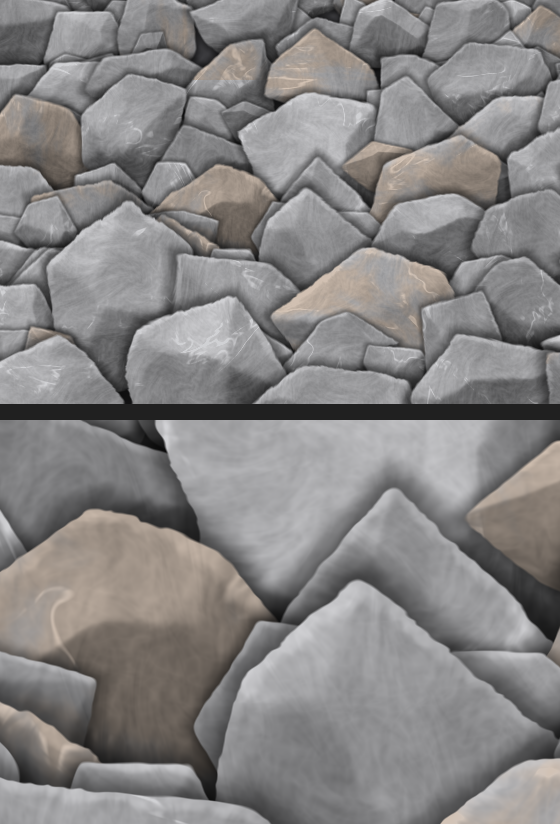
Top: the whole. Bottom: its middle third, enlarged.
Give the GLSL for this texture, as a WebGL 2 fragment shader.

```glsl
#version 300 es
precision highp float;
// Pile of angular grey boulders, growing larger toward the viewer, with dark crevices.
uniform vec2 u_resolution;
out vec4 outColor;

const float TAU = 6.2831853;
const int LAYERS = 16;
const int SIDES = 6;
const float FACET_SHARPNESS = 36.0;
const float CORNER_SHARPNESS = 32.0;
const vec3 LIGHT = vec3(-0.30, 0.80, 0.51);
const vec3 CREVICE = vec3(0.20, 0.20, 0.21);

float hash(vec2 p) {
    vec3 q = fract(p.xyx * vec3(0.1031, 0.1030, 0.0973));
    q += dot(q, q.yzx + 33.33);
    return fract((q.x + q.y) * q.z);
}

// Layered, folded sines: roughly -1 to 1.
float turbulence(vec2 p) {
    float sum = 0.0, amp = 0.45;
    for (int i = 0; i < 6; i++) {
        p = mat2(0.8, 0.6, -0.6, 0.8) * p * 1.85 + 1.7;
        p += 0.7 * sin(p.yx * 0.7 + 0.4);
        sum += amp * sin(p.x + 1.2 * sin(p.y));
        amp *= 0.7;
    }
    return sum;
}

// Cellular noise: distance to the nearest scattered point.
float cellular(vec2 p) {
    vec2 cell = floor(p);
    float nearest = 2.0;
    for (int y = -1; y <= 1; y++)
    for (int x = -1; x <= 1; x++) {
        vec2 c = cell + vec2(x, y);
        vec2 point = c + vec2(hash(c + 3.0), hash(c + 71.0));
        nearest = min(nearest, distance(p, point));
    }
    return nearest;
}

// Faceted convex stone: xyz = surface normal, w = signed outline distance.
vec4 facetedStone(vec2 q, vec2 id) {
    vec2 tilt = 1.2 * (vec2(hash(id + 5.1), hash(id + 9.7)) - 0.5);
    float weight = exp(-FACET_SHARPNESS * (0.5 + dot(tilt, q))), outline = 0.0;
    vec3 normal = weight * normalize(vec3(-tilt, 1.0));
    float turn = hash(id + 2.3);
    for (int k = 0; k < SIDES; k++) {
        vec2 key = id + float(k) * 17.3;
        float angle = TAU * (float(k) + turn + 0.7 * hash(key)) / float(SIDES);
        vec2 dir = vec2(cos(angle), sin(angle));
        float side = dot(dir, q) - mix(0.72, 1.06, hash(key + 31.0));
        float slope = mix(0.4, 1.9, hash(key + 57.0));
        float w = exp(clamp(FACET_SHARPNESS * side * slope, -80.0, 40.0));
        normal += w * normalize(vec3(dir * slope, 1.0));
        weight += w;
        outline += exp(min(CORNER_SHARPNESS * side, 60.0));
    }
    return vec4(normalize(normal / weight), log(outline) / CORNER_SHARPNESS);
}

// Weathered surface: facet light, bumps, pale veins, grain and rust stains.
vec3 stoneColor(vec3 normal, vec2 p, vec2 q, vec2 id, float edge, float grain, float height) {
    vec2 uv = p * 10.0 + 40.0 * vec2(hash(id + 13.0), hash(id + 19.0));
    float rough = turbulence(uv);
    float relief = rough - turbulence(uv + vec2(-0.04, 0.08));
    float stain = turbulence(uv * 0.35 + 8.0);
    float light = 0.385 + 0.28 * dot(normal, LIGHT);
    light += 0.12 * (hash(id + 23.0) - 0.5);
    light += 0.045 * rough + 0.045 * relief + 0.05 * stain;
    light += 0.035 * (grain - 0.45);
    float vein = 1.0 - smoothstep(0.0, 0.09, abs(stain - 0.2));
    light += 0.13 * vein * smoothstep(-0.1, 0.6, rough);
    light += 0.09 * smoothstep(-0.08, -0.02, edge + 0.03 * rough) * smoothstep(0.1, 0.6, q.y);
    light *= mix(0.66, 1.0, smoothstep(-0.95, -0.2, q.y + 0.2 * rough));
    float rusty = step(hash(id + 47.0), 0.03 + 0.2 * height);
    float rust = rusty * smoothstep(-0.4, 0.6, stain + 0.4 * rough);
    vec3 tint = mix(vec3(0.997, 0.998, 1.012), vec3(1.0, 0.92, 0.85), rust);
    return clamp(light, 0.15, 0.82) * tint;
}

void main() {
    vec2 p = gl_FragCoord.xy / u_resolution.y;
    float pixel = 1.3 / u_resolution.y;
    vec2 chip = vec2(turbulence(p * 6.0), turbulence(p * 6.0 + 21.0));
    float grain = cellular(p * 110.0 + 1.5 * chip);
    vec3 color = CREVICE * (1.0 + 0.3 * chip.x);

    // Back to front: rows of rubble alternate with rows of boulders.
    for (int i = 0; i < LAYERS; i++) {
        float t = float(i / 2) / 7.0;
        bool rubble = i % 2 == 0;
        float boulder = mix(0.105, 0.215, t);
        float size = boulder * (rubble ? 0.5 : 1.0);
        float rowY = 1.0 - 0.78 * t - 0.25 * t * t + (rubble ? 0.5 * boulder : 0.0);
        if (abs(p.y - rowY) > 2.0 * size) continue;
        float pitch = 1.58 * size, shift = hash(vec2(i, 91.0));
        float column = floor(p.x / pitch + shift);
        for (int j = -1; j <= 1; j++) {
            vec2 id = vec2(column + float(j) + 50.0, float(i) * 7.0 + 11.0);
            if (rubble && hash(id + 83.0) < 0.4) continue;
            vec2 jitter = vec2(0.45, 0.9) * (vec2(hash(id), hash(id + 61.0)) - 0.5);
            vec2 center = vec2((column + float(j) + 0.5 - shift) * pitch, rowY) + jitter * size;
            vec2 stretch = mix(vec2(0.78, 0.72), vec2(1.22, 1.2), vec2(hash(id + 29.0), hash(id + 37.0)));
            vec2 q = (p - center) / (size * stretch) + 0.04 * chip;
            vec4 stone = facetedStone(q, id);
            float edge = stone.w * size * min(stretch.x, stretch.y);
            color *= mix(0.5, 1.0, smoothstep(-0.005, 0.15 * size, edge));
            if (edge > pixel) continue;
            vec3 surface = stoneColor(stone.xyz, p, q, id, stone.w, grain, p.y);
            color = mix(color, surface, smoothstep(pixel, -pixel, edge));
        }
    }
    outColor = vec4(color, 1.0);
}
```
